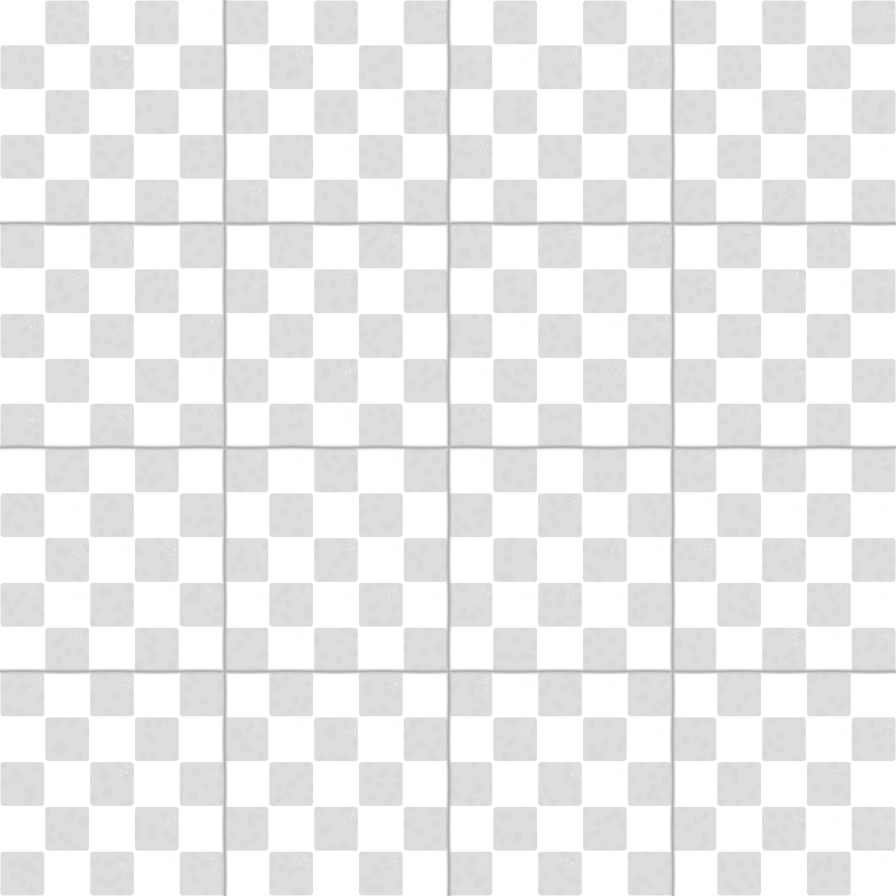
A three.js fragment shader for this pattern:

```glsl
// Grey and white checkerboard, 20 by 20, ruled into 4 by 4 panels by thin soft lines.
varying vec2 vUv;

vec2 hash2(vec2 p) {
  vec3 q = fract(p.xyx * vec3(0.1031, 0.1030, 0.0973));
  q += dot(q, q.yzx + 33.33);
  return fract((q.xx + q.yz) * q.zy);
}

// Distance to the nearest scattered point, wrapping after 'cells' cells.
float cellular(vec2 uv, float cells) {
  vec2 p = uv * cells;
  vec2 base = floor(p);
  float nearest = 2.0;
  for (int y = -1; y <= 1; y++) {
    for (int x = -1; x <= 1; x++) {
      vec2 cell = base + vec2(float(x), float(y));
      vec2 point = cell + hash2(mod(cell, cells));
      nearest = min(nearest, distance(p, point));
    }
  }
  return nearest;
}

float roundedBox(vec2 p, float halfSize, float radius) {
  vec2 q = abs(p) - halfSize + radius;
  return length(max(q, 0.0)) + min(max(q.x, q.y), 0.0) - radius;
}

// Soft profile of the nearest of the three inner panel lines.
float panelLine(float x, float shift) {
  float index = clamp(floor(x * 4.0 + 0.5), 1.0, 3.0);
  float d = (x - index / 4.0 - shift) / 0.0021;
  return exp(-d * d);
}

void main() {
  // Checks: the lower left one is grey, corners slightly rounded
  vec2 grid = vUv * 20.0;
  vec2 check = floor(grid);
  vec2 local = fract(grid) - 0.5;
  float isGrey = 1.0 - mod(check.x + check.y, 2.0);
  float grey = isGrey * (1.0 - smoothstep(-0.016, 0.016, roundedBox(local, 0.488, 0.07)));

  // Faint mottling in the grey checks
  float mottle = 1.0 - smoothstep(0.22, 0.34, cellular(vUv, 60.0));
  float tone = mix(0.868, 0.851, mottle);

  // Pale specks gathered towards the upper right corners of some checks
  float corner = 1.0 - smoothstep(0.1, 0.25, distance(local, vec2(0.28, 0.25)));
  float worn = step(0.5, hash2(check + 7.0).x);
  float speck = 1.0 - smoothstep(0.12, 0.3, cellular(vUv, 170.0));
  tone += 0.035 * speck * corner * worn;
  float shade = mix(1.0 - 0.015 * speck * corner * worn, tone, grey);

  // Panel lines, stepping slightly from check to check
  vec2 jog = 0.0004 * sin(vUv.yx * 62.8318);
  float line = max(panelLine(vUv.x, 0.0008 + jog.x), panelLine(vUv.y, 0.0006 + jog.y));
  shade = mix(shade, 0.67, 0.92 * line);

  gl_FragColor = vec4(vec3(shade), 1.0);
}
```
